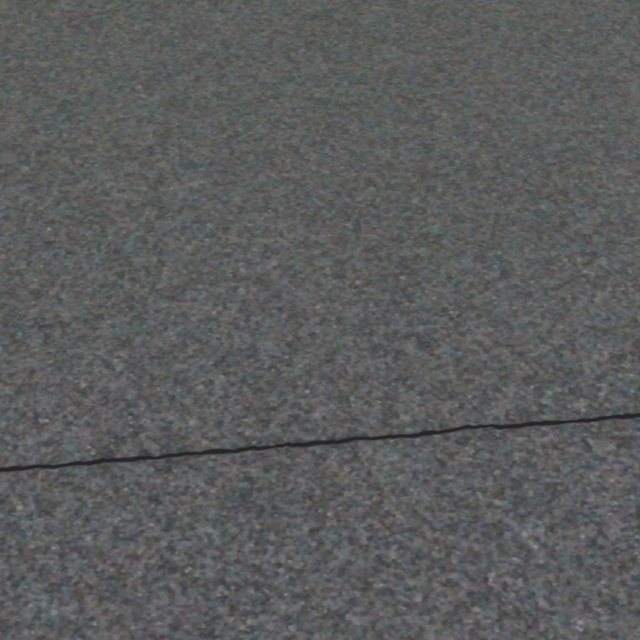
This texture is drawn by a three.js fragment shader. Its source:

```glsl
// Fine grey asphalt seen at a slant, crossed by one thin dark crack.
varying vec2 vUv;

const vec3 FAR_GREY = vec3(0.358, 0.366, 0.359);
const vec3 NEAR_GREY = vec3(0.352, 0.354, 0.362);
const vec3 CRACK_DARK = vec3(0.135, 0.130, 0.145);
const vec3 FLECK_PALE = vec3(0.17, 0.165, 0.155);
const vec3 TEAL_ROSE = vec3(-0.036, 0.016, 0.012);
const vec3 BLUE_OCHRE = vec3(0.012, 0.006, -0.032);

const float HORIZON = 4.0;              // height at which the ground would vanish
const vec2 GRAIN_DENSITY = vec2(104.0, 520.0);
const float GRAIN_SHARPNESS = 4.2;
const float FLECK_SHARE = 0.05;
const float FAR_CONTRAST = 0.135;
const float NEAR_CONTRAST = 0.235;
const float CRACK_START = 0.265;
const float CRACK_SLOPE = 0.086;
const float CRACK_HALF_WIDTH = 0.0036;

vec3 hash3(vec2 p) {
  vec3 q = fract(p.xyx * vec3(0.1031, 0.1030, 0.0973));
  q += dot(q, q.yxz + 33.33);
  return fract((q.xxy + q.yzz) * q.zyx);
}

// Soft cellular noise: x = tone, y and z = tints (all centred on 0), w = pale fleck
vec4 grains(vec2 p) {
  vec2 cell = floor(p);
  vec4 total = vec4(0.0);
  float weightSum = 0.0;
  for (int j = -1; j <= 1; j++) {
    for (int i = -1; i <= 1; i++) {
      vec2 id = cell + vec2(float(i), float(j));
      vec3 place = hash3(id);
      vec3 traits = hash3(id + 71.7);
      vec2 away = id + 0.1 + 0.8 * place.xy - p;
      float weight = exp(-GRAIN_SHARPNESS * dot(away, away));
      float fleck = smoothstep(1.0 - FLECK_SHARE, 1.0, place.z);
      total += weight * vec4(traits - 0.5, fleck);
      weightSum += weight;
    }
  }
  return total / weightSum;
}

// Slow uneven wear from layered sines
float wear(vec2 p) {
  return sin(p.x * 9.0 + 2.0 * sin(p.y * 7.0))
       + 0.7 * sin(p.y * 17.0 + 1.5 * sin(p.x * 11.0 + 1.0))
       + 0.5 * sin(p.x * 31.0 - p.y * 23.0 + 2.0 * sin(p.y * 19.0));
}

// Height of the crack line, with a small step near the right
float crackHeight(float x) {
  float ramp = smoothstep(0.68, 0.755, x) * (1.0 - smoothstep(0.763, 0.785, x));
  float wobble = 0.0007 * sin(x * 47.0) + 0.0006 * sin(x * 113.0 + 1.3)
               + 0.0004 * sin(x * 271.0 + 2.0 * sin(x * 83.0));
  return CRACK_START + CRACK_SLOPE * x + 0.005 * ramp + wobble;
}

void main() {
  // Ground coordinates: grains shrink towards the top
  float depth = HORIZON / (HORIZON - vUv.y);
  vec2 ground = vec2(vUv.x - 0.5, 1.0) * depth * GRAIN_DENSITY + 300.0;

  // Three grain sizes
  vec4 medium = grains(ground);
  vec4 fine = grains(ground * 1.6 + 57.3);
  vec4 coarse = grains(ground * 0.37 + 19.1);

  float nearness = 1.0 - smoothstep(0.1, 1.0, vUv.y);
  float contrast = mix(FAR_CONTRAST, NEAR_CONTRAST, nearness);
  float tone = 0.55 * medium.x + 0.45 * fine.x + 0.15 * coarse.x;
  vec2 tint = medium.yz + 0.5 * fine.yz + 0.6 * coarse.yz;

  vec3 color = mix(FAR_GREY, NEAR_GREY, nearness);
  color += 0.0025 * wear(vUv);
  color += contrast * tone;
  color += TEAL_ROSE * tint.x + BLUE_OCHRE * tint.y;
  color += FLECK_PALE * (0.7 * fine.w + 0.6 * medium.w) * mix(0.4, 1.0, nearness);

  // Crack with a ragged width and a faint shade around it
  float offset = vUv.y - crackHeight(vUv.x) + 0.0015 * medium.x;
  float ragged = 0.85 + 0.16 * sin(vUv.x * 39.0 + 1.0) + 0.14 * sin(vUv.x * 97.0) + 0.5 * fine.x;
  float halfWidth = CRACK_HALF_WIDTH * ragged;
  float core = 1.0 - smoothstep(halfWidth * 0.3, halfWidth + 0.0018, abs(offset));
  float shade = exp(-abs(offset) / 0.006);
  color *= 1.0 - 0.13 * shade;
  color = mix(color, CRACK_DARK, 0.92 * core);

  gl_FragColor = vec4(color, 1.0);
}
```
